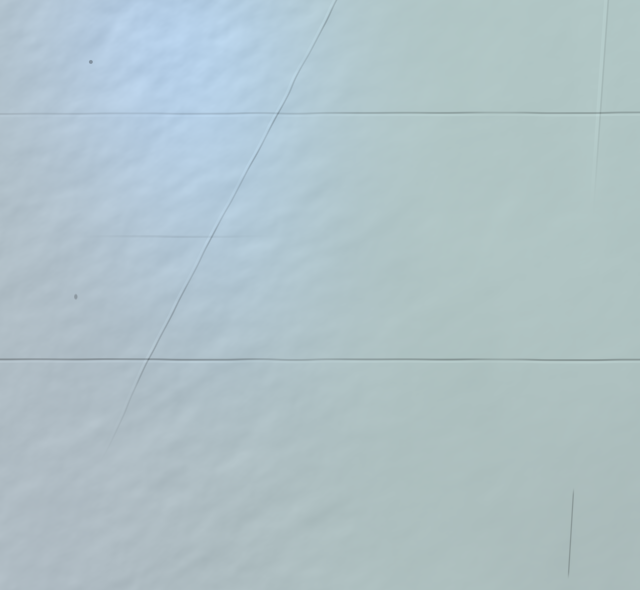
A Shadertoy shader for this texture:

```glsl
// Pale blue-green plastered panels with fine joints, a slanted crack and a soft sheen.

float hash(vec2 p) {
    p = fract(p * vec2(0.1031, 0.1137));
    p += dot(p, p.yx + 33.33);
    return fract((p.x + p.y) * p.x * 7.31 + p.y * 13.7);
}

float noise(vec2 p) {
    vec2 i = floor(p), f = fract(p);
    f = f * f * f * (f * (f * 6.0 - 15.0) + 10.0);
    return mix(mix(hash(i), hash(i + vec2(1, 0)), f.x),
               mix(hash(i + vec2(0, 1)), hash(i + vec2(1, 1)), f.x), f.y);
}

float fbm(vec2 p) {
    float sum = 0.0, amp = 0.5;
    for (int i = 0; i < 4; i++) {
        sum += amp * noise(p);
        p = mat2(1.6, 1.2, -1.2, 1.6) * p + 17.3;
        amp *= 0.5;
    }
    return sum;
}

// Trowelled relief, drawn out along a rising slant
float relief(vec2 p) {
    vec2 q = mat2(0.86, -0.5, 0.5, 0.86) * p;
    return fbm(q * vec2(15.0, 27.0) + 40.0);
}

// Coverage of a thin stroke at signed distance d
float stroke(float d, float halfWidth) {
    float px = 0.8 / iResolution.y;
    return smoothstep(halfWidth + px, halfWidth - px, abs(d)) * min(1.0, halfWidth / px);
}

// Soft window that is 1 between a and b
float span(float x, float a, float b, float soft) {
    return smoothstep(a - soft, a + soft, x) * smoothstep(b + soft, b - soft, x);
}

// Dark groove with a pale lip on its lower side
float groove(float d, float halfWidth) {
    return stroke(d, halfWidth) - 0.22 * stroke(d + 0.0038, 0.0018);
}

void mainImage(out vec4 fragColor, in vec2 fragCoord) {
    vec2 p = fragCoord / iResolution.y;
    vec2 uv = fragCoord / iResolution.xy;

    // Base tint: cool grey at left, greenish at right, duller below
    vec3 color = mix(vec3(0.685, 0.738, 0.768), vec3(0.685, 0.762, 0.758),
                     smoothstep(0.05, 0.75, uv.x));
    color += vec3(0.012, 0.022, 0.022) * (smoothstep(0.0, 1.0, uv.y) - 0.4);
    color -= vec3(0.012, 0.020, 0.018) * smoothstep(0.5, 0.0, uv.y) * smoothstep(0.5, 1.0, uv.x);

    // Blue sheen: bright at the top, trailing down past the crack
    vec2 g = (p - vec2(0.30, 0.96)) / vec2(0.25, 0.27);
    float sheen = exp(-dot(g, g));
    vec2 t = (p - vec2(0.38, 0.62)) / vec2(0.22, 0.28);
    float trail = exp(-dot(t, t));
    color += sheen * vec3(0.020, 0.055, 0.125) + trail * vec3(0.004, 0.022, 0.055);

    // Relief lit from above left, rougher on the left half
    float rough = mix(0.25, 1.0, smoothstep(0.78, 0.35, p.x)) * (0.7 + 0.5 * sheen);
    float slope = relief(p + vec2(-0.004, 0.006)) - relief(p - vec2(-0.004, 0.006));
    color -= 0.095 * rough * slope;

    // Broad cloudiness and faint upright banding
    color += 0.020 * (fbm(p * 5.0 + 9.0) - 0.47);
    color += 0.008 * (noise(vec2(p.x * 22.0, p.y * 2.5)) - 0.5) * smoothstep(0.4, 0.9, p.x);

    // Two level joints at an even pitch, wavering in strength
    float wobble = 0.0016 * (noise(vec2(p.x * 16.0, 3.0)) - 0.5);
    float wear = 0.65 + 0.6 * noise(vec2(p.x * 13.0, 8.0));
    float ink = 0.0;
    for (int i = 0; i < 2; i++) {
        float k = float(i);
        float level = 0.391 + 0.416 * k + (0.003 * k - 0.001) * uv.x + wobble;
        float strength = mix(0.20, mix(0.07, 0.16, smoothstep(0.2, 0.6, uv.x)), k);
        ink += groove(p.y - level, 0.0015) * strength * wear;
    }

    // Faint scored line between them
    ink += stroke(p.y - 0.599 - wobble, 0.0018) * 0.06 * span(p.x, 0.20, 0.39, 0.09);

    // Slanted crack, fading out toward its foot
    float crackX = 0.572 - 0.527 * (1.0 - p.y) + 0.003 * (noise(vec2(p.y * 24.0, 5.0)) - 0.5)
                 + 0.012 * smoothstep(0.45, 0.2, p.y);
    float crackWear = 0.6 + 0.6 * noise(vec2(p.y * 30.0, 21.0));
    ink += groove((p.x - crackX) * 0.885, 0.0012) * 0.17 * crackWear
         * smoothstep(0.20, 0.42, p.y);

    // Right-hand seam: pale and dim above, a short dark slit below
    float seamX = 1.031 - 0.070 * (1.0 - p.y);
    float upper = smoothstep(0.62, 0.84, p.y);
    ink += (stroke(p.x - seamX, 0.0014) * 0.07 - stroke(p.x - seamX + 0.004, 0.003) * 0.03) * upper;
    float slitX = 0.972 - 0.060 * (0.167 - p.y);
    ink += stroke(p.x - slitX, 0.0011) * 0.24 * span(p.y, 0.025, 0.167, 0.008);

    // Two small specks
    ink += 0.30 * smoothstep(0.0045, 0.0018, length(p - vec2(0.154, 0.895)));
    ink += 0.20 * smoothstep(0.0045, 0.0015, length((p - vec2(0.1285, 0.497)) * vec2(1.1, 0.7)));

    color *= 1.0 - ink;
    fragColor = vec4(clamp(color, 0.0, 1.0), 1.0);
}
```
